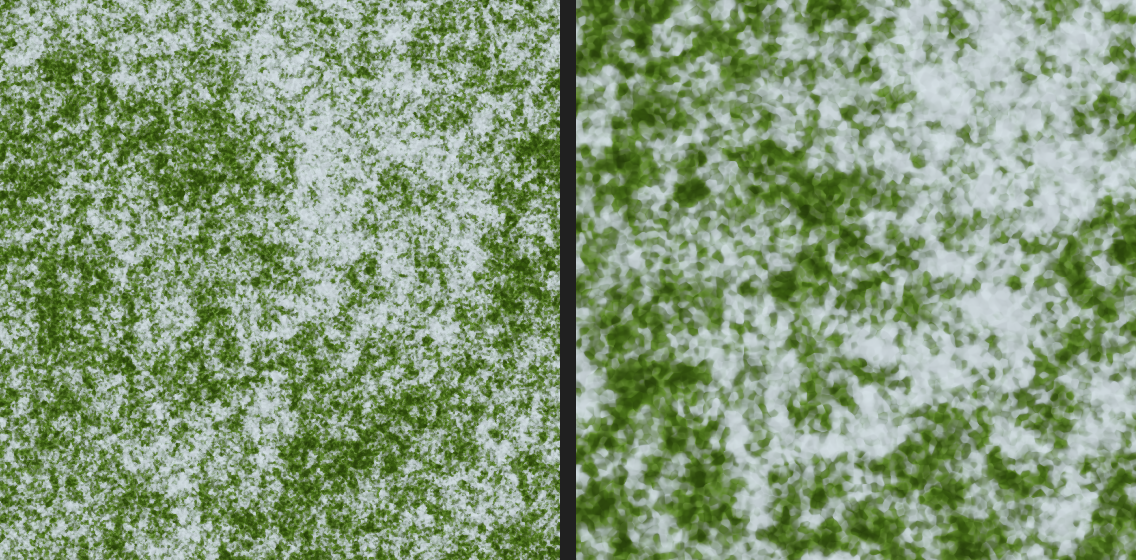
Left: the whole. Right: its middle third, enlarged.
Write a WebGL 2 fragment shader that draws this texture.

```glsl
#version 300 es
precision highp float;

uniform vec2 u_resolution;
out vec4 outColor;

const float TAU = 6.2831853;

// Cover layers: cells per canvas height, weight and grain elongation
const int LAYERS = 6;
const float FREQUENCY[LAYERS] = float[](4.5, 13.0, 34.0, 76.0, 145.0, 260.0);
const float WEIGHT[LAYERS] = float[](0.30, 0.30, 0.34, 0.50, 0.45, 0.47);
const float STRETCH[LAYERS] = float[](1.0, 1.1, 1.2, 1.3, 1.5, 1.6);

const float FALLOFF = 5.0;        // sharpness of the cell borders
const float JITTER = 0.9;         // irregularity of the cell centres
const float TOP_DRIFT = 0.6;      // extra snow towards the top
const float COVER_CONTRAST = 1.7; // spreads the cover evenly over the ramp

const float BLADE_FREQUENCY = 215.0;
const float BLADE_STRETCH = 1.8;
const float BLADE_SHADE = 0.06;

// Ramp from shaded grass to thick snow
const int STOPS = 8;
const float STOP_AT[STOPS] = float[](0.0, 0.055, 0.18, 0.33, 0.495, 0.68, 0.895, 1.0);
const vec3 STOP_COLOR[STOPS] = vec3[](
    vec3(0.17, 0.28, 0.04),
    vec3(0.24, 0.37, 0.08),
    vec3(0.35, 0.49, 0.17),
    vec3(0.42, 0.52, 0.32),
    vec3(0.52, 0.60, 0.48),
    vec3(0.62, 0.69, 0.64),
    vec3(0.74, 0.79, 0.79),
    vec3(0.80, 0.84, 0.86));

// Four random values per cell and seed
vec4 hash4(ivec2 cell, int seed) {
    uvec4 v = uvec4(ivec4(cell, seed, cell.x + seed));
    v = v * 1664525u + 1013904u;
    v += v.yzxy * v.wxyz;
    v ^= v >> 16u;
    v += v.yzxy * v.wxyz;
    return vec4(v >> 8u) / 16777216.0;
}

// Smooth cellular noise with zero mean and unit variance;
// every cell is a soft grain turned in its own direction
float grainNoise(vec2 p, float stretch, int seed) {
    ivec2 base = ivec2(floor(p));
    float total = 0.0;
    float energy = 1e-8;
    for (int y = -1; y <= 1; y++) {
        for (int x = -1; x <= 1; x++) {
            ivec2 cell = base + ivec2(x, y);
            vec4 rnd = hash4(cell, seed);
            vec2 offset = p - vec2(cell) - 0.5 - JITTER * (rnd.xy - 0.5);
            vec2 along = vec2(cos(TAU * rnd.w), sin(TAU * rnd.w));
            float a = dot(offset, along);
            float b = dot(offset, vec2(-along.y, along.x));
            float w = exp(-FALLOFF * (a * a / stretch + b * b * stretch));
            total += w * (rnd.z - 0.5);
            energy += w * w;
        }
    }
    return total * sqrt(12.0 / energy);
}

// Share of snow from 0 (bare grass) to 1 (thick snow)
float snowCover(vec2 uv) {
    float level = TOP_DRIFT * (uv.y - 0.5);
    for (int i = 0; i < LAYERS; i++) {
        vec2 p = uv * FREQUENCY[i] + 7.3 * float(i);
        level += WEIGHT[i] * grainNoise(p, STRETCH[i], 11 + 17 * i);
    }
    return 1.0 / (1.0 + exp(-COVER_CONTRAST * level));
}

vec3 coverColor(float cover) {
    vec3 color = STOP_COLOR[0];
    for (int i = 1; i < STOPS; i++) {
        float blend = (cover - STOP_AT[i - 1]) / (STOP_AT[i] - STOP_AT[i - 1]);
        color = mix(color, STOP_COLOR[i], clamp(blend, 0.0, 1.0));
    }
    return color;
}

void main() {
    vec2 uv = gl_FragCoord.xy / u_resolution.y;
    float cover = snowCover(uv);
    vec3 color = coverColor(cover);

    // Light and shade on single blades, weaker under snow
    float blades = grainNoise(uv * BLADE_FREQUENCY, BLADE_STRETCH, 211);
    color *= 1.0 + BLADE_SHADE * blades * mix(1.5, 0.4, cover);

    outColor = vec4(clamp(color, 0.0, 1.0), 1.0);
}
```
